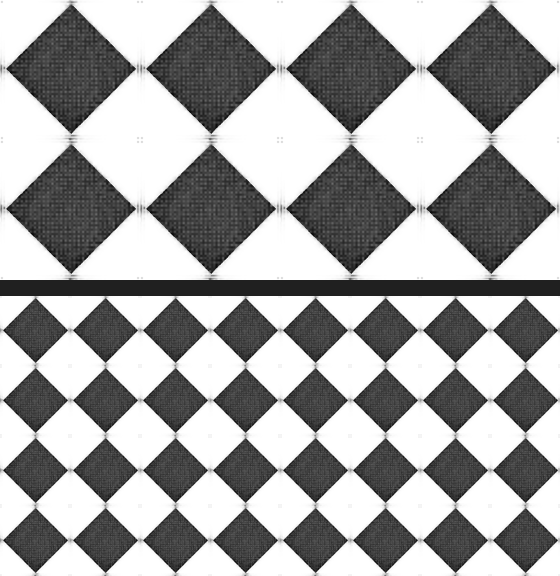
Top, the tile; bottom, the same tile 2 across and 2 down.
Reproduce this pattern procedurally as a Shadertoy shader.

```glsl
#define REPEATS vec2(4.0, 2.0)
#define CENTRE vec2(0.508, 0.508)
#define HALF_DIAGONAL 0.463
#define THREADS 32.0
#define GRAIN 64.0
#define CLOTH_TONE 0.232
#define WEAVE_DEPTH 0.13
#define GRAIN_DEPTH 0.11
#define HEM_WIDTH 0.035
#define FRINGE_WIDTH 0.011

const float TAU = 6.2831853;

float hash(vec2 p) {
    uvec2 q = uvec2(p) * uvec2(1597u, 3812u) + 71u;
    uint n = (q.x ^ (q.y * 2741u)) * 74027u;
    n = (n ^ (n >> 15)) * 73471u;
    n ^= n >> 13;
    return float(n & 65535u) / 65535.0;
}

// Value noise over the unit cell that wraps after "count" steps.
float wrapNoise(vec2 cell, float count) {
    vec2 p = cell * count;
    vec2 i = floor(p);
    vec2 f = p - i;
    f = f * f * (3.0 - 2.0 * f);
    vec2 a = mod(i, count);
    vec2 b = mod(i + 1.0, count);
    return mix(mix(hash(a), hash(vec2(b.x, a.y)), f.x),
               mix(hash(vec2(a.x, b.y)), hash(b), f.x), f.y);
}

// Signed offset to the nearest copy of a point in the repeating cell.
vec2 wrapOffset(vec2 cell, vec2 point) {
    return fract(cell - point + 0.5) - 0.5;
}

float diamond(vec2 p) {
    return (abs(p.x) + abs(p.y) - HALF_DIAGONAL) * 0.70710678;
}

// Woven cloth, darker towards the hem and most of all at the lower left.
float clothTone(vec2 cell, vec2 p, float d, float grain) {
    vec2 wave = 0.5 + 0.5 * cos(TAU * THREADS * cell);
    float inside = max(-d, 0.0);
    float hem = exp(-inside / HEM_WIDTH);
    float lowerLeft = smoothstep(0.15, -0.4, p.x + p.y);
    float shade = 0.07 * hem + 0.05 * lowerLeft * exp(-inside / (2.0 * HEM_WIDTH));
    float patches = wrapNoise(cell, 8.0) - 0.5;
    float tone = CLOTH_TONE + WEAVE_DEPTH * wave.x * wave.y;
    tone += (GRAIN_DEPTH + 0.16 * hem) * (grain - 0.5) + 0.04 * patches;
    return tone - shade;
}

// Faint broken streaks across the gap between two tips.
float tipStreaks(vec2 q, float grain) {
    float rows = 0.5 + 0.5 * cos(TAU * 42.0 * q.y);
    float core = exp(-pow(abs(q.x) / 0.035, 2.0) - pow(abs(q.y) / 0.05, 4.0));
    float wings = exp(-abs(q.x) / 0.055 - pow(abs(q.y) / 0.028, 4.0));
    return (0.36 * core + 0.24 * wings) * (0.25 + 0.75 * rows) * (0.3 + 1.2 * grain);
}

// Four tiny specks around the corner of the cell.
float cornerSpecks(vec2 q, float px) {
    float r = length(abs(q) - 0.014);
    return 0.16 * (1.0 - smoothstep(0.002, 0.006 + px, r));
}

void mainImage(out vec4 fragColor, in vec2 fragCoord) {
    vec2 cell = fract(fragCoord / iResolution.xy * REPEATS);
    float px = REPEATS.y / iResolution.y;
    vec2 p = wrapOffset(cell, CENTRE);
    float d = diamond(p);
    float grain = wrapNoise(cell, GRAIN);

    // White ground with fringe, streaks and specks
    float fringe = 0.3 * exp(-max(d, 0.0) / FRINGE_WIDTH) * grain;
    vec2 sideGap = wrapOffset(cell, CENTRE + vec2(0.5, 0.0));
    vec2 endGap = wrapOffset(cell, CENTRE + vec2(0.0, 0.5));
    float marks = tipStreaks(endGap, grain) + tipStreaks(sideGap.yx, grain);
    marks += cornerSpecks(wrapOffset(cell, vec2(0.0)), px);
    float ground = 1.0 - clamp(fringe + marks, 0.0, 0.6);

    // Cloth diamond with a slightly ragged edge
    float ragged = d + 0.005 * (grain - 0.5);
    float cover = 1.0 - smoothstep(-0.6 * px, 0.6 * px, ragged);
    float cloth = clamp(clothTone(cell, p, d, grain), 0.05, 0.6);
    fragColor = vec4(vec3(mix(ground, cloth, cover)), 1.0);
}
```
